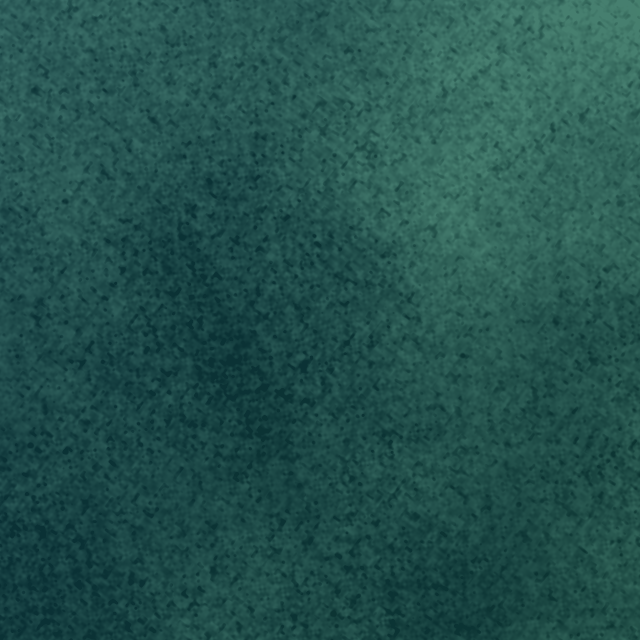
Write a WebGL 2 fragment shader that draws this texture.

```glsl
#version 300 es
precision highp float;
// Weathered teal plaster: a diagonal light falloff, soft clouds, fine grain and dark pits.

uniform vec2 u_resolution;
out vec4 fragColor;

const vec3 SHADOW_COLOR = vec3(0.09, 0.26, 0.25);
const vec3 LIGHT_COLOR = vec3(0.24, 0.45, 0.41);
const vec3 GREEN_TINT = vec3(0.008, 0.016, -0.012);

const float BASE_TONE = 0.06;
const vec2 LIGHT_SLOPE = vec2(0.20, 0.62);   // tone gained towards right and top
const float CORNER_GLOW = 0.16;

const float CLOUD_SCALE = 3.2;
const float CLOUD_CONTRAST = 1.0;
const float MOTTLE_SCALE = 34.0;
const float MOTTLE_CONTRAST = 0.22;
const float GRAIN_SCALE = 205.0;
const float GRAIN_CONTRAST = 0.85;
const float PIT_SCALE = 135.0;
const float PIT_DEPTH = 0.42;

const float CREASE_DEPTH = 0.20;
const float SPECK_CELLS = 15.0;
const float SPECK_CHANCE = 0.10;
const float SPECK_DEPTH = 0.55;

const mat2 OCTAVE_TURN = mat2(0.8, 0.6, -0.6, 0.8);

float hash(vec2 p) {
    return fract(sin(dot(p, vec2(127.1, 311.7))) * 43758.5453);
}

float valueNoise(vec2 p) {
    vec2 cell = floor(p);
    vec2 f = fract(p);
    f = f * f * (3.0 - 2.0 * f);
    float bottom = mix(hash(cell), hash(cell + vec2(1.0, 0.0)), f.x);
    float top = mix(hash(cell + vec2(0.0, 1.0)), hash(cell + vec2(1.0, 1.0)), f.x);
    return mix(bottom, top, f.y);
}

float fbm(vec2 p) {
    float sum = 0.0;
    float weight = 0.5;
    for (int i = 0; i < 5; i++) {
        sum += weight * valueNoise(p);
        p = OCTAVE_TURN * p * 2.03 + 17.3;
        weight *= 0.5;
    }
    return sum / 0.96875;
}

// Fine grain centred on zero
float grain(vec2 uv) {
    float fine = valueNoise(OCTAVE_TURN * uv * GRAIN_SCALE);
    float coarse = valueNoise(uv * GRAIN_SCALE * 0.53 + 41.0);
    return 0.6 * fine + 0.4 * coarse - 0.5;
}

// Slanted stain: ragged edge on the right, long fade to the left
float crease(vec2 uv) {
    float wander = 0.09 * (fbm(uv * 9.0 + 5.0) - 0.5);
    float side = uv.x - (0.31 + 0.42 * (0.62 - uv.y)) + wander;
    float across = smoothstep(-0.20, -0.01, side) * (1.0 - smoothstep(-0.01, 0.035, side));
    float along = smoothstep(0.12, 0.35, uv.y) * (1.0 - smoothstep(0.55, 0.74, uv.y));
    return across * along;
}

// Sparse round dark specks, one candidate per grid cell
float specks(vec2 uv) {
    vec2 p = uv * SPECK_CELLS;
    vec2 cell = floor(p);
    vec2 centre = 0.15 + 0.7 * vec2(hash(cell + 3.1), hash(cell + 8.7));
    float radius = mix(0.05, 0.11, hash(cell + 5.9));
    float present = step(hash(cell + 12.4), SPECK_CHANCE);
    return present * (1.0 - smoothstep(0.3 * radius, radius, length(fract(p) - centre)));
}

void main() {
    vec2 uv = gl_FragCoord.xy / u_resolution;

    // Broad light and clouds
    float clouds = fbm(uv * CLOUD_SCALE + 2.7) - 0.5;
    float tone = BASE_TONE + dot(uv, LIGHT_SLOPE);
    tone += CORNER_GLOW * (1.0 - smoothstep(0.0, 0.5, distance(uv, vec2(1.0, 0.85))));
    tone += CLOUD_CONTRAST * clouds;
    tone -= CREASE_DEPTH * crease(uv);

    // Surface texture, rougher in some patches than others
    float roughness = mix(0.55, 1.35, fbm(uv * 5.0 + 31.0));
    tone += MOTTLE_CONTRAST * (fbm(uv * MOTTLE_SCALE + 9.0) - 0.5);
    tone += GRAIN_CONTRAST * roughness * grain(uv);
    float pits = smoothstep(0.62, 0.95, valueNoise(OCTAVE_TURN * uv * PIT_SCALE + 63.0));
    tone -= PIT_DEPTH * roughness * pits;
    tone -= SPECK_DEPTH * specks(uv);

    // Colour, slightly greener to the right
    tone = clamp(tone, -0.3, 1.2);
    vec3 color = mix(SHADOW_COLOR, LIGHT_COLOR, tone);
    color += GREEN_TINT * (uv.x - 0.5 + clouds);
    fragColor = vec4(color, 1.0);
}
```
